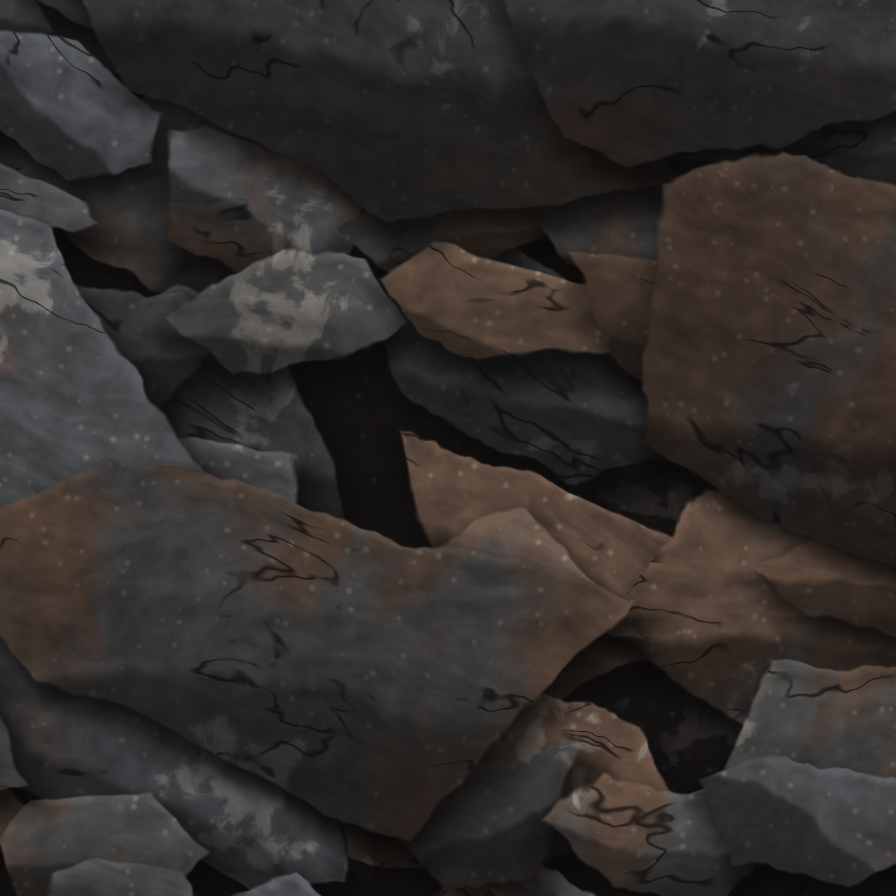
Give the GLSL for this texture, as a Shadertoy shader.

```glsl
// A pile of dark, tilted slate boulders with rust stains, cracks and deep gaps.

const vec3 SLATE = vec3(0.248, 0.254, 0.268);
const vec3 STONE = vec3(0.262, 0.258, 0.252);
const vec3 RUST  = vec3(0.315, 0.245, 0.200);
const vec3 PALE  = vec3(0.480, 0.460, 0.430);
const vec3 GAP   = vec3(0.050, 0.044, 0.042);
const vec3 CELL_WIDTHS = vec3(0.36, 0.21, 0.60);  // back to front
const vec3 DENSITIES   = vec3(1.00, 0.50, 0.55);
const float ROCK_SIZE = 0.66;      // radius as a share of the cell width
const float FLATNESS = 0.62;       // height over width
const float EDGE_SOFTNESS = 0.002;
const float EDGE_WOBBLE = 0.020;
const float SHADOW_REACH = 0.030;
const float TAU = 6.28319;

vec2 hash2(vec2 p) {
    vec3 q = fract(p.xyx * vec3(0.1031, 0.1030, 0.0973));
    q += dot(q, q.yzx + 33.33);
    return fract((q.xx + q.yz) * q.zy);
}

mat2 rotation(float a) {
    float c = cos(a), s = sin(a);
    return mat2(c, s, -s, c);
}

// Layered, self-warping sines, roughly -0.7 to 0.7
float rough(vec2 p) {
    mat2 turn = rotation(0.95) * 1.9;
    float sum = 0.0, amp = 0.5;
    for (int i = 0; i < 5; i++) {
        p = turn * p + 0.7;
        p += 0.6 * sin(p.yx * 0.8 + float(i));
        sum += amp * sin(p.x) * sin(p.y + 1.3);
        amp *= 0.58;
    }
    return sum;
}

// Cellular noise: sparse round grains of random size
float grains(vec2 p) {
    vec2 base = floor(p);
    float light = 0.0;
    for (int y = -1; y <= 1; y++)
    for (int x = -1; x <= 1; x++) {
        vec2 id = base + vec2(x, y);
        vec2 h = hash2(id + 51.0);
        float radius = 0.45 * smoothstep(0.84, 1.0, hash2(id + 97.0).x);
        float d = length(p - id - h);
        light = max(light, radius * 2.0 * (1.0 - smoothstep(0.0, radius + 0.05, d)));
    }
    return light;
}

// Irregular convex polygon of about unit radius
float rockShape(vec2 q, vec2 seed) {
    float d = -1.0;
    for (int i = 0; i < 6; i++) {
        vec2 h = hash2(seed + 7.3 * float(i));
        float a = (float(i) + 0.75 * h.x) * TAU / 6.0;
        d = max(d, dot(q, vec2(cos(a), sin(a))) - mix(0.55, 1.0, h.y));
    }
    return d;
}

void mainImage(out vec4 fragColor, in vec2 fragCoord) {
    vec2 uv = fragCoord / iResolution.y;
    vec2 p = uv + EDGE_WOBBLE * vec2(rough(uv * 6.0), rough(uv * 6.0 + 9.0));
    float blotch = rough(uv * 3.2 + 4.0);

    vec3 albedo = GAP * 3.0;
    float shade = 0.35;
    vec2 local = uv;               // grain coordinates of the front rock

    // Stack the rocks, upper rows first, each shading what lies behind it
    for (int layer = 0; layer < 3; layer++) {
        float width = CELL_WIDTHS[layer];
        vec2 cell = width * vec2(1.0, 0.65);
        vec2 base = floor(p / cell);
        for (int y = 1; y >= -1; y--)
        for (int x = -1; x <= 1; x++) {
            vec2 id = base + vec2(x, y);
            vec2 seed = id + 37.0 * float(layer) + 60.0;
            vec2 look = hash2(seed + 11.7);
            vec2 kind = hash2(seed + 23.1);
            if (kind.x > DENSITIES[layer]) continue;

            vec2 center = (id + 0.5 + 0.5 * (hash2(seed) - 0.5)) * cell;
            mat2 tilt = rotation(mix(-0.12, 0.55, look.x));
            vec2 size = width * ROCK_SIZE * vec2(1.0, FLATNESS);
            vec2 r = tilt * (p - center);
            vec2 q = r / size;
            float d = rockShape(q, seed) * size.y;
            vec2 shadowPos = tilt * (p - center + vec2(-0.3, 0.7) * SHADOW_REACH) / size;
            float under = rockShape(shadowPos, seed) * size.y;
            shade *= mix(0.16, 1.0, smoothstep(-0.02, SHADOW_REACH, under));

            // Upper face catches the sky, lower face falls away
            float fold = q.y + (look.y - 0.5) * q.x + 0.32 + 0.15 * blotch;
            float lit = mix(0.58, 1.0, smoothstep(-0.06, 0.06, fold)) * (0.94 + 0.20 * q.y);
            lit += 0.20 * smoothstep(-0.012, -0.002, d) * smoothstep(0.0, 0.5, q.y);
            lit *= mix(0.72, 1.22, look.y);

            float stain = smoothstep(-0.1, 0.35, blotch + 1.3 * (kind.y - 0.62));
            vec3 tint = mix(mix(STONE, SLATE, look.x), RUST, 0.9 * stain);
            float mask = 1.0 - smoothstep(-EDGE_SOFTNESS, EDGE_SOFTNESS, d);
            albedo = mix(albedo, tint, mask);
            shade = mix(shade, lit, mask);
            if (mask > 0.5) local = r + look * 5.0;
        }
    }

    // Bedding relief and fine grit
    vec2 bed = local * vec2(7.0, 17.0);
    float relief = rough(bed);
    float slope = relief - rough(bed + vec2(-0.05, 0.16));
    float grit = rough(uv * 42.0);
    shade *= 1.0 + 0.16 * relief + 0.20 * slope + 0.15 * grit;

    // Broken hairline cracks along the bedding
    float seam = abs(rough(local * vec2(3.0, 9.0) + 2.0));
    float broken = smoothstep(0.05, 0.3, rough(local * 6.0 + 8.0));
    shade *= 1.0 - 0.65 * broken * (1.0 - smoothstep(0.0, 0.045, seam));

    // Pale mineral crust and scattered bright grains
    float crust = smoothstep(0.46, 0.62, rough(uv * 5.0 + 13.0) + 0.25 * grit);
    albedo = mix(albedo, PALE, 0.5 * crust);
    albedo = mix(albedo, PALE, 0.55 * grains(uv * 85.0));

    vec3 color = mix(GAP * 0.8, albedo, clamp(shade, 0.0, 1.5));
    fragColor = vec4(clamp(color, 0.0, 1.0), 1.0);
}
```
